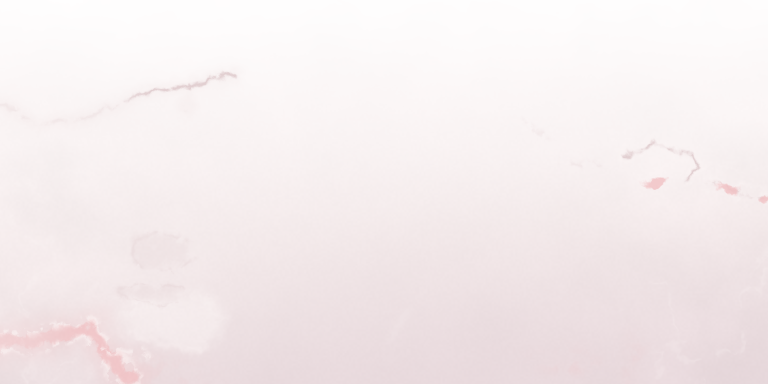
This texture is drawn by a Shadertoy shader. Its source:

```glsl
float hash(vec2 p) {
    vec3 q = fract(p.xyx * 0.1031);
    q += dot(q, q.yzx + 33.33);
    return fract((q.x + q.y) * q.z);
}

float noise(vec2 p) {
    vec2 cell = floor(p), f = fract(p);
    f = f * f * (3.0 - 2.0 * f);
    float low = mix(hash(cell), hash(cell + vec2(1, 0)), f.x);
    float high = mix(hash(cell + vec2(0, 1)), hash(cell + vec2(1, 1)), f.x);
    return mix(low, high, f.y);
}

// Layered noise, centred on 0.5
float fbm(vec2 p) {
    float sum = 0.0, gain = 0.516;
    for (int i = 0; i < 5; i++) {
        sum += gain * noise(p);
        p = mat2(1.6, 1.2, -1.2, 1.6) * p + 17.3;
        gain *= 0.5;
    }
    return sum;
}

vec2 warp(vec2 p, float scale, float amount) {
    return p + amount * (vec2(fbm(p * scale), fbm(p * scale + 41.7)) - 0.5);
}

float segment(vec2 p, vec2 a, vec2 b) {
    vec2 ab = b - a;
    return length(p - a - ab * clamp(dot(p - a, ab) / dot(ab, ab), 0.0, 1.0));
}

float polyline(vec2 p, vec2 pts[5]) {
    float d = 10.0;
    for (int i = 0; i < 4; i++) d = min(d, segment(p, pts[i], pts[i + 1]));
    return d;
}

float glow(vec2 p, vec2 centre, vec2 radius) {
    vec2 q = (p - centre) / radius;
    return exp(-dot(q, q));
}

float line(float d, float width) {
    return exp(-d * d / (width * width));
}

// Ragged patch: a glow cut by noise, empty wherever the glow fades
float islands(float field, float grain, float softness) {
    float cut = smoothstep(0.5 - softness, 0.5 + softness, field + 1.2 * (grain - 0.5));
    return cut * smoothstep(0.08, 0.4, field);
}

vec3 marbleBase(vec2 p, float cloud) {
    float depth = 1.0 - p.y + 0.07 * (cloud - 0.5);
    depth += 0.07 * smoothstep(0.5, 1.8, p.x) * smoothstep(0.75, 0.3, p.y);
    depth -= 0.13 * smoothstep(0.9, 0.1, p.x) * smoothstep(0.55, 0.0, p.y);
    vec3 col = mix(vec3(0.997, 0.993, 0.993), vec3(0.981, 0.960, 0.960), smoothstep(-0.05, 0.36, depth));
    col = mix(col, vec3(0.950, 0.911, 0.913), smoothstep(0.27, 0.74, depth));
    return mix(col, vec3(0.910, 0.852, 0.865), smoothstep(0.57, 1.06, depth));
}

void mainImage(out vec4 fragColor, in vec2 fragCoord) {
    vec2 p = fragCoord / iResolution.y;
    p.x *= 2.0 * iResolution.y / iResolution.x;
    vec2 w = warp(p, 9.0, 0.06);
    vec2 fine = warp(warp(p, 14.0, 0.04), 45.0, 0.022);
    float cloud = fbm(warp(p, 2.5, 0.5) * 3.0);
    float detail = fbm(p * 32.0);
    float crumb = fbm(p * 48.0 + 9.0);
    float broken = smoothstep(0.36, 0.58, detail);
    vec3 white = vec3(0.982, 0.957, 0.955);
    vec3 mauve = vec3(0.855, 0.765, 0.775);
    vec3 coral = vec3(0.945, 0.755, 0.765);
    vec3 col = marbleBase(p, cloud);

    // Mottling and wispy contours near the sides
    float sides = smoothstep(0.35, 0.95, abs(p.x - 1.0)) * smoothstep(0.8, 0.5, p.y);
    float mottle = fbm(w * 7.0);
    col += (mottle - 0.5) * (0.012 + 0.03 * sides);
    col = mix(col, white, 0.22 * sides * broken * line(fbm(w * 6.0 + 5.0) - 0.5, 0.02));

    // Ragged pale pool and dusky patches at the lower left
    float pool = glow(fine, vec2(0.46, 0.16), vec2(0.125, 0.075));
    col = mix(col, white, 0.5 * islands(pool, mottle, 0.3));
    col = mix(col, white, 0.35 * broken * line(pool - 0.42, 0.10));
    float dusk = glow(fine, vec2(0.43, 0.345), vec2(0.08, 0.05));
    dusk = max(dusk, glow(fine, vec2(0.40, 0.235), vec2(0.09, 0.03)));
    col = mix(col, mauve, 0.15 * islands(dusk, detail, 0.3));
    col = mix(col, mauve, 0.18 * broken * line(dusk - 0.4, 0.07));

    // Upper left vein and spur
    float left = polyline(fine, vec2[5](vec2(-0.05, 0.735), vec2(0.10, 0.685),
        vec2(0.20, 0.69), vec2(0.38, 0.757), vec2(0.60, 0.807)));
    left = min(left, segment(fine, vec2(0.49, 0.785), vec2(0.485, 0.72)));
    float leftFade = 0.25 + 0.75 * smoothstep(0.27, 0.4, p.x);
    col = mix(col, vec3(0.955, 0.915, 0.915), 0.35 * line(left, 0.022));
    col = mix(col, mauve, 0.75 * broken * leftFade * line(left, 0.005));

    // Right hook, tail and stains
    float hook = polyline(fine, vec2[5](vec2(1.625, 0.608), vec2(1.71, 0.633),
        vec2(1.80, 0.605), vec2(1.815, 0.565), vec2(1.79, 0.525)));
    float tail = segment(fine, vec2(1.85, 0.517), vec2(2.05, 0.475));
    col = mix(col, white, 0.3 * glow(w, vec2(1.73, 0.565), vec2(0.09, 0.05)));
    col = mix(col, white, 0.45 * broken * line(min(hook, tail) - 0.013, 0.008));
    col = mix(col, mauve, 0.75 * (0.25 + 0.75 * broken) * line(hook, 0.005));
    col = mix(col, mauve, 0.6 * broken * line(tail, 0.005));
    float stains = glow(fine, vec2(1.70, 0.526), vec2(0.033, 0.012));
    stains += glow(fine, vec2(1.895, 0.505), vec2(0.036, 0.013));
    stains += glow(fine, vec2(1.995, 0.484), vec2(0.022, 0.012));
    col = mix(col, coral, 0.8 * islands(stains, detail, 0.25));

    // Faint central traces
    float trace = segment(fine, vec2(1.37, 0.69), vec2(1.43, 0.62));
    trace = min(trace, segment(fine, vec2(1.47, 0.58), vec2(1.56, 0.575)));
    col = mix(col, mauve, 0.18 * broken * line(trace, 0.009));
    col = mix(col, white, 0.12 * line(segment(w, vec2(1.0, 0.12), vec2(1.07, 0.19)), 0.011));

    // Lower left fissure with pale crumbs
    float fissure = polyline(fine, vec2[5](vec2(-0.05, 0.105), vec2(0.10, 0.12),
        vec2(0.24, 0.145), vec2(0.28, 0.08), vec2(0.33, 0.02)));
    float strength = 0.55 + 0.45 * smoothstep(0.08, 0.22, p.x);
    col = mix(col, coral, 0.28 * line(fissure, 0.05));
    col = mix(col, coral, 0.75 * strength * islands(0.9 * line(fissure, 0.023), crumb, 0.2));
    float rim = min(abs(fissure - 0.024), segment(fine, vec2(0.27, 0.085), vec2(0.39, 0.065)));
    col = mix(col, white, 0.65 * smoothstep(0.45, 0.6, crumb) * line(rim, 0.010));

    // Blush and stone grain
    float blush = glow(w, vec2(1.64, 0.04), vec2(0.03, 0.06)) + glow(w, vec2(1.48, 0.06), vec2(0.07, 0.025));
    blush += glow(w, vec2(0.42, 0.02), vec2(0.10, 0.05));
    col = mix(col, coral, 0.15 * blush * (0.3 + broken));
    col += 0.008 * (noise(p * 180.0) - 0.5) * smoothstep(1.0, 0.4, p.y);
    fragColor = vec4(clamp(col, 0.0, 1.0), 1.0);
}
```
